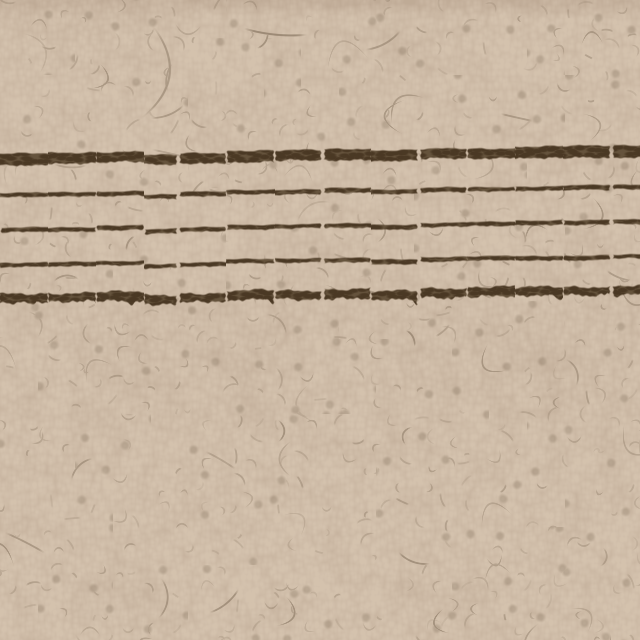
This texture is drawn by a three.js fragment shader. Its source:

```glsl
// Five hand-drawn ink lines, broken into short strokes, across aged paper.
// The paper is layered cellular noise with scattered curved fibres; the ink
// is a loop of ragged strokes whose edges are bent by layered sines.

varying vec2 vUv;

const vec3 PAPER_LIGHT = vec3(0.83, 0.76, 0.68);
const vec3 PAPER_DARK = vec3(0.75, 0.67, 0.59);
const vec3 FIBRE = vec3(0.49, 0.42, 0.34);
const vec3 INK = vec3(0.27, 0.20, 0.12);
const vec3 INK_WORN = vec3(0.38, 0.31, 0.22);
const float STROKE = 0.0752;    // length of one stroke
const float RESTART = 0.2786;   // where the stroke rhythm starts again

float hash(vec2 p) {
  return fract(sin(dot(p, vec2(127.1, 311.7))) * 4375.85);
}

vec2 hash2(vec2 p) {
  return vec2(hash(p), hash(p + 37.3));
}

float isIndex(float a, float b) {
  return 1.0 - step(0.5, abs(a - b));
}

// Distance to the nearest scattered point
float cellular(vec2 p) {
  vec2 cell = floor(p);
  float nearest = 2.0;
  for (int j = -1; j <= 1; j++) {
    for (int i = -1; i <= 1; i++) {
      vec2 c = cell + vec2(float(i), float(j));
      nearest = min(nearest, length(c + hash2(c) - p));
    }
  }
  return nearest;
}

// Layered sines, roughly -1 to 1
float waver(float x, float seed) {
  return 0.45 * sin(x * 83.0 + seed * 2.3) + 0.32 * sin(x * 197.0 + seed * 4.1)
       + 0.23 * sin(x * 431.0 + seed * 7.7);
}

// One bent hair centred on the origin
float hair(vec2 p, float angle, float halfLength, float bend, float width) {
  float c = cos(angle), s = sin(angle);
  vec2 q = vec2(c * p.x + s * p.y, c * p.y - s * p.x);
  float across = abs(q.y - bend * (q.x * q.x / halfLength - 0.4 * halfLength));
  return (1.0 - smoothstep(0.2 * width, width, across))
       * (1.0 - smoothstep(0.6 * halfLength, halfLength, abs(q.x)));
}

// Hairs scattered on a jittered grid
float fibres(vec2 uv, float scale, float density, float width) {
  vec2 p = uv * scale;
  vec2 cell = floor(p);
  float amount = 0.0;
  for (int j = -1; j <= 1; j++) {
    for (int i = -1; i <= 1; i++) {
      vec2 c = cell + vec2(float(i), float(j));
      vec2 r = hash2(c + 11.0), t = hash2(c + 71.0);
      float present = step(hash(c + 5.0), density) * (0.3 + 0.7 * t.y);
      amount = max(amount, present * hair(p - c - r, t.x * 6.28,
        0.15 + 0.32 * r.y, 2.4 * (r.x - 0.5), width * scale));
    }
  }
  return amount;
}

vec3 paper(vec2 uv) {
  float cloud = waver(uv.x * 0.14 + uv.y * 0.06, 1.0) * waver(uv.y * 0.13, 3.0);
  float grain = 0.55 * cellular(uv * vec2(70.0, 100.0))
              + 0.45 * cellular(uv * vec2(150.0, 48.0) + 9.0)
              + 0.50 * cellular(uv * 23.0 + 4.0);
  float band = exp(-pow((uv.y - 0.46) / 0.13, 2.0));
  float shade = 0.27 + 0.75 * (grain - 0.72) - 0.18 * cloud + 0.10 * band;
  shade += 0.55 * smoothstep(0.965, 1.0, uv.y);
  vec3 color = mix(PAPER_LIGHT, PAPER_DARK, clamp(shade, 0.0, 1.0));

  float marks = 0.55 * fibres(uv, 13.0, 0.42, 0.0024);
  marks = max(marks, 0.38 * fibres(uv + 3.0, 31.0, 0.5, 0.0024));
  marks = max(marks, 0.45 * hair(uv - vec2(0.25, 0.885), 1.45, 0.075, 0.5, 0.003));
  marks = max(marks, 0.60 * hair(uv - vec2(0.43, 0.948), -0.1, 0.052, 0.1, 0.0026));
  marks = max(marks, 0.45 * hair(uv - vec2(0.60, 0.934), 0.5, 0.032, 0.2, 0.0026));
  float specks = 1.0 - smoothstep(0.05, 0.16, cellular(uv * 17.0 + 20.0));
  marks = max(marks, 0.3 * specks * step(0.45, hash(floor(uv * 17.0))));
  return mix(color, FIBRE, marks);
}

// Ink coverage of one line; heavy is 1 for the broad outer lines
float inkLine(vec2 uv, float row, float heavy) {
  float after = step(RESTART, uv.x);
  float along = (uv.x - after * RESTART) / STROKE;
  float k = floor(along) + 4.0 * after;
  float start = floor(along) * STROKE + after * RESTART;
  float end = mix(min(start + STROKE, RESTART), start + STROKE, after);
  float t = (uv.x - start) / STROKE;
  float low = step(3.5, row);
  float seed = row * 5.0 + k;

  // Stroke height, with a few strokes that slip down
  float y = 0.7515 - 0.0543 * row - 0.002 * (1.0 - heavy) + 0.0122 * uv.x;
  y -= 0.005 * isIndex(k, 3.0) + 0.0028 * (isIndex(k, 4.0) + isIndex(k, 8.0));
  y += 0.002 * (hash(vec2(k, row)) - 0.5) + 0.001 * waver(uv.x, seed);

  // Ragged upper and lower edges; the bottom line frays at its stroke ends
  float halfWidth = mix(0.0034, 0.0084 - 0.0016 * low, heavy);
  halfWidth *= 0.88 + 0.24 * hash(vec2(k, row + 8.0));
  float rough = 0.0009 + 0.0008 * heavy + 0.0012 * low;
  float top = y + halfWidth + rough * waver(uv.x, seed + 2.0);
  float bottom = y - halfWidth + rough * waver(uv.x * 1.3, seed + 6.0);
  bottom -= low * 0.006 * smoothstep(0.4, 0.8, t) * max(0.0, waver(uv.x, seed + 1.0));
  float body = smoothstep(-0.0019, 0.0019, min(top - uv.y, uv.y - bottom));

  // Gaps fall between strokes, widest where every line breaks
  float atStart = step(uv.x - start, end - uv.x);
  float edge = k + 1.0 - atStart;
  float wide = isIndex(edge, 4.0) + isIndex(edge, 7.0) + isIndex(edge, 9.0) + isIndex(edge, 13.0);
  float gap = mix(0.0042 * hash(vec2(edge, row + 3.0)) - 0.0016, 0.0034, wide);
  gap += 0.0007 * sin(uv.y * 700.0 + seed);
  float distanceToEnd = min(uv.x - start, end - uv.x);
  return body * smoothstep(gap - 0.0017, gap + 0.0017, distanceToEnd + 0.0004);
}

void main() {
  vec3 color = paper(vUv);
  float ink = 0.0;
  for (int i = 0; i < 5; i++) {
    float row = float(i);
    ink = max(ink, inkLine(vUv, row, step(1.5, abs(row - 2.0))));
  }
  float wear = smoothstep(0.35, 0.85, cellular(vUv * vec2(70.0, 160.0)));
  color = mix(color, mix(INK, INK_WORN, wear), 0.96 * ink);
  gl_FragColor = vec4(color, 1.0);
}
```
